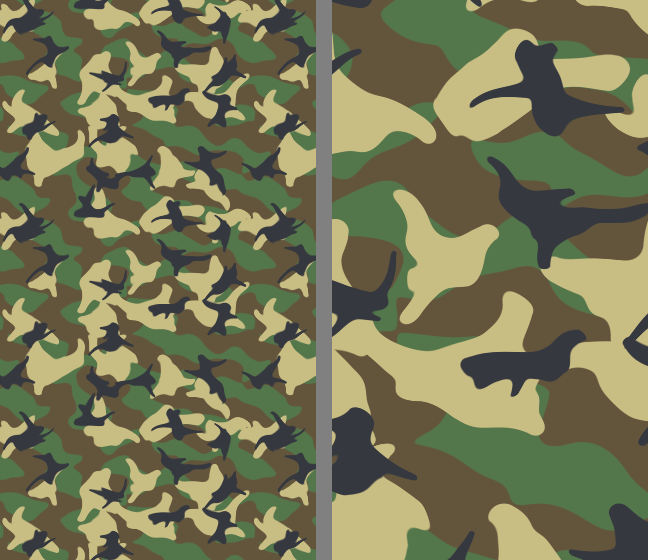
Left, the full canvas; right, a detail of the centre.
This pattern is drawn by a WebGL 2 fragment shader. Its source:

```glsl
#version 300 es
precision highp float;
// Four-colour woodland camouflage on a repeating tile.
// Layered sines split the ground into brown and green; two cellular layers
// of limbed blobs (wide cream, thin charcoal) are laid over it.

uniform vec2 u_resolution;
out vec4 fragColor;

const float TAU = 6.2831853;
const float TILES_PER_WIDTH = 1.516;   // canvas width in tile heights
const vec2 TILE = vec2(1.207, 1.0);    // tile size in tile heights
const vec2 GRID = vec2(4.0, 4.0);      // blobs per tile

const vec3 BROWN = vec3(0.39, 0.335, 0.235);
const vec3 GREEN = vec3(0.325, 0.465, 0.295);
const vec3 CREAM = vec3(0.785, 0.74, 0.51);
const vec3 CHARCOAL = vec3(0.21, 0.22, 0.25);

vec2 hash2(vec2 p) {
  vec3 q = fract(p.xyx * vec3(0.1031, 0.1030, 0.0973));
  q += dot(q, q.yzx + 33.33);
  return fract((q.xx + q.yz) * q.zy);
}

vec2 polar(float angle) {
  return vec2(cos(angle), sin(angle));
}

vec2 rotate(vec2 p, float angle) {
  vec2 d = polar(angle);
  return vec2(d.x * p.x - d.y * p.y, d.y * p.x + d.x * p.y);
}

float smoothMin(float a, float b, float k) {
  float h = max(k - abs(a - b), 0.0) / k;
  return min(a, b) - 0.25 * h * h * k;
}

// Limb from the origin to tip, narrowing from radius r.x to r.y.
float limb(vec2 p, vec2 tip, vec2 r) {
  float h = clamp(dot(p, tip) / dot(tip, tip), 0.0, 1.0);
  return length(p - tip * h) - mix(r.x, r.y, h);
}

// Periodic wobble that makes the outlines wavy.
vec2 wobble(vec2 p, float seed) {
  vec2 t = TAU * p / TILE;
  vec2 w = 0.013 * sin(vec2(2.0 * t.x + 4.0 * t.y, 5.0 * t.x - 2.0 * t.y) + seed);
  w += 0.006 * sin(vec2(9.0 * t.y - 4.0 * t.x, 8.0 * t.x + 5.0 * t.y) + 2.3 * seed);
  return p + w;
}

// One blob: five bent limbs growing from points along a short spine.
float blob(vec2 p, vec2 id, vec2 radii, float reach, float spread) {
  vec2 h = hash2(id + 7.0);
  float size = mix(0.75, 1.25, h.x);
  p = rotate(p, (h.y - 0.5) * 8.0 * length(p)) / size;
  float heading = (hash2(id + 19.0).x - 0.5) * 2.6;
  float d = 1.0;
  for (int k = 0; k < 5; k++) {
    float n = float(k);
    vec2 r = hash2(id + 31.0 + 11.0 * n);
    vec2 root = polar(heading) * spread * (0.5 * n - 1.0);
    vec2 tip = polar(heading + 2.4 * n + 1.2 * (r.x - 0.5)) * vec2(1.15, 0.87);
    d = smoothMin(d, limb(p - root, tip * reach * mix(0.35, 1.0, r.y), radii), 0.02);
  }
  return d * size;
}

// Nearest blob over the neighbouring cells, wrapping at the tile edge.
float blobLayer(vec2 p, float seed, vec2 radii, float reach, float spread) {
  vec2 cellSize = TILE / GRID;
  vec2 home = floor(p / cellSize);
  float d = 1.0;
  for (int y = -1; y <= 1; y++) {
    for (int x = -1; x <= 1; x++) {
      vec2 cell = home + vec2(x, y);
      vec2 id = mod(cell, GRID) + seed;
      vec2 centre = (cell + 0.5 + 0.6 * (hash2(id) - 0.5)) * cellSize;
      d = min(d, blob(p - centre, id, radii, reach, spread));
    }
  }
  return d;
}

// Sum of tile-periodic waves, longer across than down.
float groundField(vec2 p) {
  float sum = 0.0;
  for (int i = 0; i < 10; i++) {
    vec2 r = hash2(vec2(float(i) * 3.0 + 5.0, 41.0));
    vec2 cycles = floor(vec2(mix(-4.0, 5.0, r.x), mix(2.0, 8.0, r.y)));
    sum += sin(TAU * dot(cycles, p / TILE) + 2.4 * float(i * i));
  }
  return sum;
}

void main() {
  vec2 p = gl_FragCoord.xy / u_resolution.x * TILES_PER_WIDTH;
  float edge = 0.7 * TILES_PER_WIDTH / u_resolution.x;

  // Brown and green ground
  float ground = groundField(wobble(p, 0.7)) - 0.33;
  float green = smoothstep(-0.7, 0.7, ground / max(fwidth(ground), 0.0001));
  vec3 color = mix(BROWN, GREEN, green);

  // Wide cream blobs, then thin charcoal ones
  float cream = blobLayer(wobble(p, 2.1), 53.0, vec2(0.038, 0.019), 0.14, 0.04);
  color = mix(CREAM, color, smoothstep(-edge, edge, cream));
  float dark = blobLayer(wobble(p, 4.4), 97.0, vec2(0.017, 0.006), 0.12, 0.05);
  color = mix(CHARCOAL, color, smoothstep(-edge, edge, dark));

  fragColor = vec4(color, 1.0);
}
```
